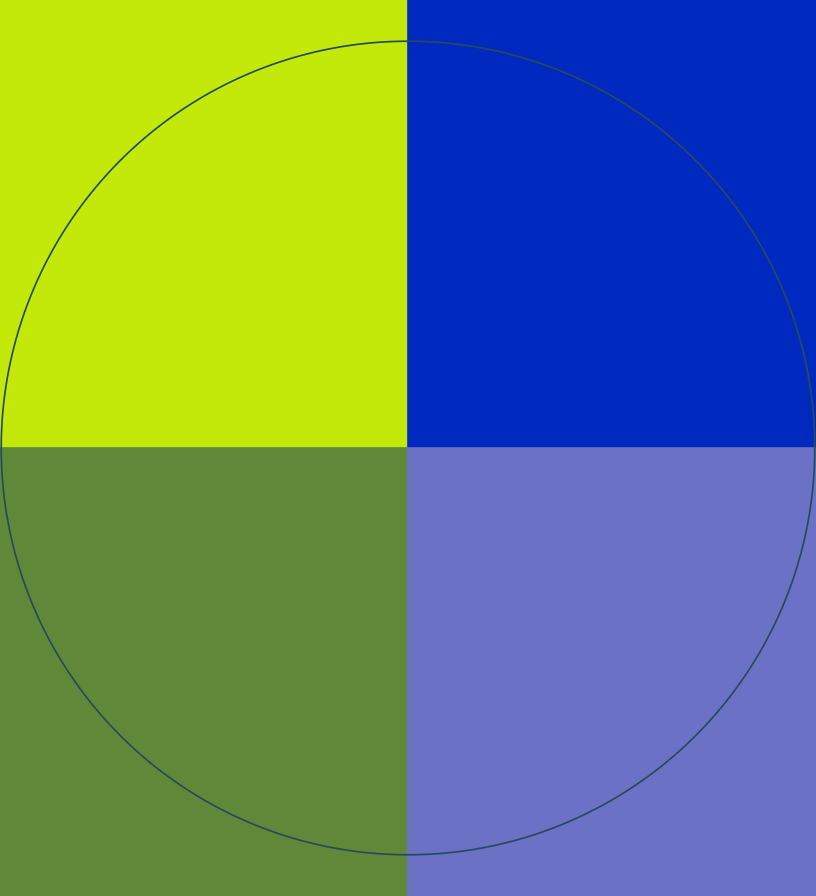
This background is drawn by a Shadertoy shader. Its source:

```glsl
// Four flat colour quadrants meeting near the centre of the canvas, with a
// thin dark ring over them that almost touches the left and right sides.
// Quadrants are blended by soft steps; the ring is a circle distance field.

const vec3 LIME   = vec3(0.765, 0.914, 0.043);
const vec3 BLUE   = vec3(0.000, 0.161, 0.753);
const vec3 OLIVE  = vec3(0.376, 0.533, 0.224);
const vec3 VIOLET = vec3(0.420, 0.443, 0.769);
const vec3 INK    = vec3(0.150, 0.290, 0.360);

// Soft step across zero, one pixel wide.
float softStep(float d, float pixel) {
    return clamp(d / pixel + 0.5, 0.0, 1.0);
}

// Colour of the quadrant holding p, measured from the crossing point.
vec3 quadrants(vec2 p, float pixel) {
    float right = softStep(p.x, pixel);
    float upper = softStep(p.y, pixel);
    return mix(mix(OLIVE, VIOLET, right), mix(LIME, BLUE, right), upper);
}

// Coverage of a circular outline centred on the origin.
float ring(vec2 p, float radius, float width, float pixel) {
    float d = abs(length(p) - radius) - 0.5 * width;
    return softStep(-d, pixel);
}

void mainImage(out vec4 fragColor, in vec2 fragCoord) {
    // Canvas width is one unit; the origin is the canvas centre.
    float pixel = 1.0 / iResolution.x;
    vec2 p = (fragCoord - 0.5 * iResolution.xy) * pixel;

    // The crossing sits slightly left of and above the centre.
    vec2 crossing = vec2(-0.001, 0.001);
    vec3 color = quadrants(p - crossing, pixel);

    color = mix(color, INK, ring(p, 0.4985, 0.0021, pixel));
    fragColor = vec4(color, 1.0);
}
```
